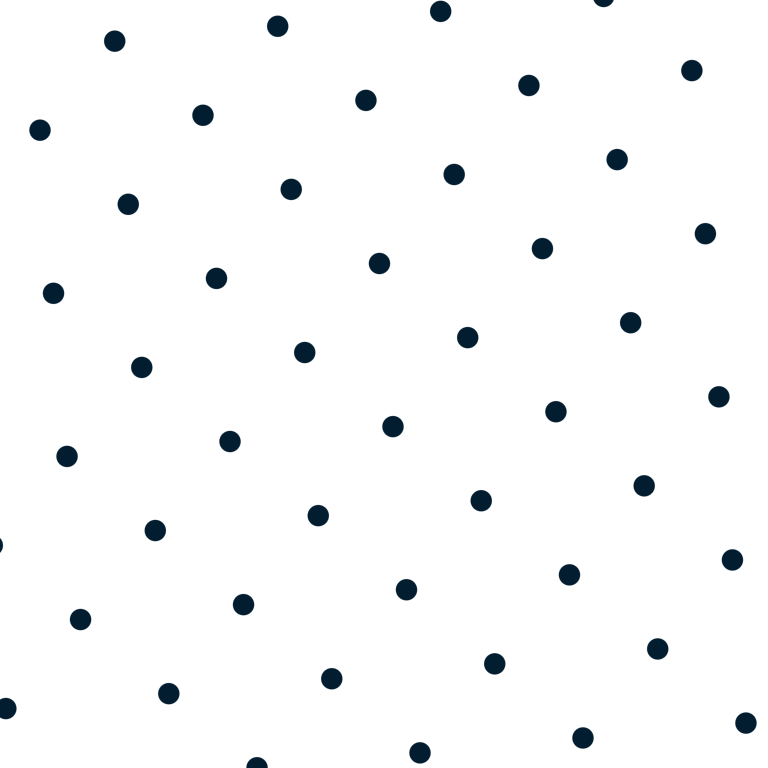
Reproduce this pattern procedurally as a Shadertoy shader.

```glsl
// Small dark navy dots on a tilted, slightly skewed lattice over white.

const vec3 PAPER = vec3(1.0);
const vec3 NAVY = vec3(0.008, 0.115, 0.19);

const vec2 STEP_A = vec2(0.1149, -0.0965);   // lattice step, down and right
const vec2 STEP_B = vec2(-0.0973, -0.1159);  // lattice step, down and left
const vec2 ANCHOR = vec2(0.5117, 0.4445);    // centre of one dot
const float DOT_RADIUS = 0.0139;

// Offset from the nearest point of the lattice spanned by the matrix columns.
vec2 latticeRepeat(vec2 p, mat2 lattice) {
    vec2 cell = round(inverse(lattice) * p);
    return p - lattice * cell;
}

float circleDistance(vec2 p, float radius) {
    return length(p) - radius;
}

// Coverage of a shape, antialiased across one pixel.
float coverage(float dist, float pixel) {
    return 1.0 - smoothstep(-0.75 * pixel, 0.75 * pixel, dist);
}

void mainImage(out vec4 fragColor, in vec2 fragCoord) {
    float pixel = 1.0 / iResolution.y;
    vec2 uv = fragCoord * pixel;

    vec2 local = latticeRepeat(uv - ANCHOR, mat2(STEP_A, STEP_B));
    float ink = coverage(circleDistance(local, DOT_RADIUS), pixel);

    fragColor = vec4(mix(PAPER, NAVY, ink), 1.0);
}
```
